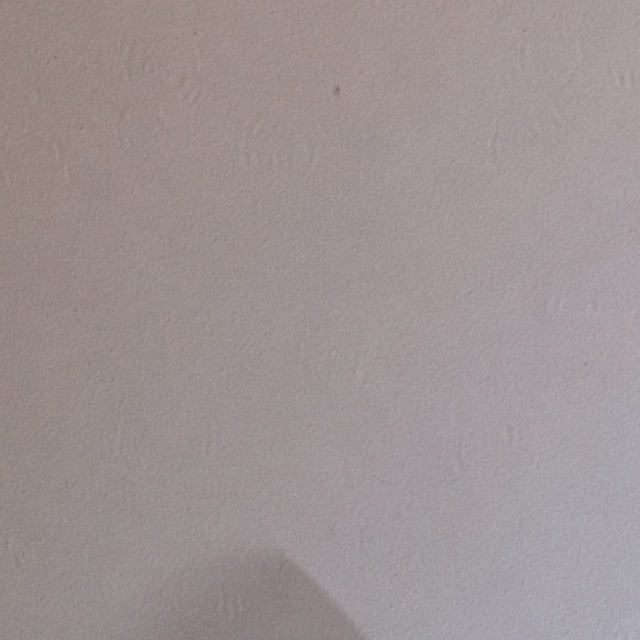
This texture is drawn by a Shadertoy shader. Its source:

```glsl
// Draws a matte plaster wall with fine grain, small pits, faint trowel rings and a soft corner shadow.

const vec3 WARM_TOP_LEFT = vec3(0.590, 0.522, 0.495);
const vec3 ROSE_TOP_RIGHT = vec3(0.658, 0.608, 0.612);
const vec3 DUSK_BOTTOM_LEFT = vec3(0.572, 0.533, 0.528);
const vec3 COOL_BOTTOM_RIGHT = vec3(0.665, 0.660, 0.700);
const vec3 SHADOW_TINT = vec3(0.890, 0.862, 0.848);

vec2 hash2(vec2 p) {
    vec3 q = fract(p.xyx * vec3(0.1031, 0.1030, 0.0973));
    q += dot(q, q.yzx + 33.33);
    return fract((q.xx + q.yz) * q.zy);
}

float valueNoise(vec2 p) {
    vec2 cell = floor(p);
    vec2 f = fract(p);
    f = f * f * (3.0 - 2.0 * f);
    float low = mix(hash2(cell).x, hash2(cell + vec2(1.0, 0.0)).x, f.x);
    float high = mix(hash2(cell + vec2(0.0, 1.0)).x, hash2(cell + 1.0).x, f.x);
    return mix(low, high, f.y);
}

// Distance to the nearest scattered point.
float cellular(vec2 p) {
    vec2 cell = floor(p);
    float nearest = 2.0;
    for (int y = -1; y <= 1; y++)
    for (int x = -1; x <= 1; x++) {
        vec2 id = cell + vec2(x, y);
        nearest = min(nearest, length(id + hash2(id) - p));
    }
    return nearest;
}

// Relief of fine grain on a slanted grid, lit from the upper left.
float grainRelief(vec2 uv, float scale) {
    vec2 p = mat2(0.8, 0.6, -0.6, 0.8) * uv * scale;
    vec2 lightStep = vec2(-0.37, 0.0);
    return cellular(p + lightStep) - cellular(p - lightStep);
}

// Sparse ragged marks: x is the dark pit, y the bright rim beside it.
vec2 pits(vec2 uv, float scale, float density, float radius) {
    vec2 p = uv * scale + 0.3 * valueNoise(uv * scale * 5.0);
    vec2 cell = floor(p);
    vec2 marks = vec2(0.0);
    for (int y = -1; y <= 1; y++)
    for (int x = -1; x <= 1; x++) {
        vec2 id = cell + vec2(x, y);
        vec2 traits = hash2(id + 71.0);
        vec2 d = (p - id - hash2(id)) * vec2(1.2, 0.85);
        float size = radius * mix(0.6, 1.2, traits.y);
        float present = step(traits.x, density);
        float pit = exp(-dot(d, d) / (size * size));
        d += vec2(-1.1, 1.2) * size;
        float rim = exp(-dot(d, d) / (size * size));
        marks += present * vec2(pit * traits.y, rim * (1.0 - 0.6 * traits.y));
    }
    return marks;
}

// Broken arcs around scattered centres, strongest on their left and right.
float trowelRings(vec2 uv, float scale) {
    vec2 p = uv * scale;
    vec2 cell = floor(p);
    float ridges = 0.0;
    for (int y = -1; y <= 1; y++)
    for (int x = -1; x <= 1; x++) {
        vec2 id = cell + vec2(x, y);
        vec2 d = p - id - hash2(id + 19.0);
        float r = length(d * vec2(1.0, 0.75));
        float sides = smoothstep(0.3, 0.9, abs(d.x) / (length(d) + 0.01));
        float fade = smoothstep(0.5, 0.2, r) * step(hash2(id + 5.0).y, 0.6);
        ridges += sin(r * 75.0 + 4.0 * valueNoise(p * 6.0)) * sides * fade;
    }
    return ridges * smoothstep(0.45, 0.85, valueNoise(uv * vec2(75.0, 40.0)));
}

// Triangular shade: a bowed right edge and a very diffuse left one.
float cornerShadow(vec2 uv, vec2 apex) {
    float drop = apex.y - uv.y;
    float rightEdge = apex.x + 1.16 * drop - 1.1 * drop * drop;
    float leftEdge = apex.x - 1.05 * drop;
    float right = smoothstep(0.009, -0.014, uv.x - rightEdge);
    float left = smoothstep(-0.16, 0.10, uv.x - leftEdge);
    return right * left * smoothstep(-0.012, 0.055, drop);
}

vec3 wallLight(vec2 uv) {
    vec3 top = mix(WARM_TOP_LEFT, ROSE_TOP_RIGHT, uv.x);
    vec3 bottom = mix(DUSK_BOTTOM_LEFT, COOL_BOTTOM_RIGHT, uv.x);
    return mix(bottom, top, uv.y);
}

void mainImage(out vec4 fragColor, in vec2 fragCoord) {
    vec2 uv = fragCoord / iResolution.xy;
    vec3 color = wallLight(uv);
    color *= mix(vec3(1.0), SHADOW_TINT, cornerShadow(uv, vec2(0.417, 0.163)));

    // Fine relief, uneven tone and soft colour mottling.
    color += 0.030 * grainRelief(uv, 185.0) + 0.010 * grainRelief(uv, 105.0);
    color += 0.028 * (valueNoise(uv * 270.0) - 0.5);
    color += 0.008 * (valueNoise(uv * 40.0) + valueNoise(uv * 14.0) - 1.0);
    float mottle = valueNoise(uv * 85.0 + 7.0) + valueNoise(uv * 30.0 + 3.0) - 1.0;
    color += mottle * vec3(0.006, -0.003, -0.003);

    // Tool marks, clustered pits and one larger stain.
    color += 0.024 * trowelRings(uv, 5.0);
    float wear = smoothstep(0.35, 0.80, valueNoise(uv * 11.0));
    vec2 marks = pits(uv, 62.0, 0.26, 0.11) * mix(0.12, 1.0, wear);
    color += 0.10 * marks.y - 0.11 * marks.x;
    vec2 stain = (uv - vec2(0.527, 0.858)) / vec2(0.005, 0.008);
    color -= 0.13 * exp(-dot(stain, stain)) * (0.6 + 0.6 * valueNoise(uv * 200.0));

    fragColor = vec4(color, 1.0);
}
```
